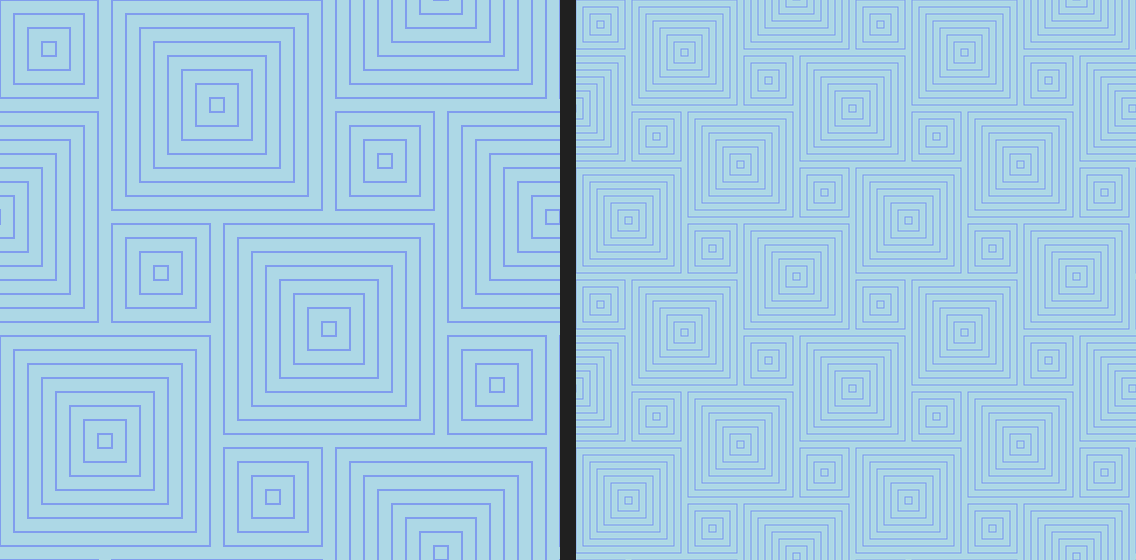
Left, the tile; right, the same tile 2 across and 2 down.
Write a WebGL 2 fragment shader that draws this pattern.

```glsl
#version 300 es
precision highp float;
// Thin concentric squares in a pinwheel tiling of large and small blocks.
// A 5 by 5 cell grid wraps at the edges; each cell finds its block from
// (x + 2y) mod 5: class 0 is a small block, 1 to 4 are quarters of a large one.

uniform vec2 u_resolution;
out vec4 fragColor;

const int CELLS = 5;             // cells across and down
const float RINGS_PER_CELL = 8.0; // line spacings per cell
const float HALF_LINE = 0.0508;  // half line width, in line spacings
const float EDGE_PIXELS = 0.65;  // half width of the soft edge
const vec3 BACKGROUND = vec3(0.678, 0.847, 0.902);
const vec3 LINE_COLOR = vec3(0.436, 0.534, 0.943);

// Position relative to the centre of the block that covers p.
vec2 blockPosition(vec2 p) {
    vec2 cell = floor(p / RINGS_PER_CELL);
    vec2 local = p - cell * RINGS_PER_CELL;
    int kind = (int(cell.x) + 2 * int(cell.y)) % CELLS;
    if (kind == 0) return local - 0.5 * RINGS_PER_CELL;
    int quarter = kind - 1;
    vec2 corner = vec2(quarter % 2, quarter / 2);
    return local + (corner - 1.0) * RINGS_PER_CELL;
}

// Distance to the nearest of the squares with half sides 0.5, 1.5, 2.5, ...
float ringDistance(vec2 q) {
    float squareRadius = max(abs(q.x), abs(q.y));
    return abs(fract(squareRadius) - 0.5);
}

float lineMask(float dist, float halfWidth, float softness) {
    return 1.0 - smoothstep(halfWidth - softness, halfWidth + softness, dist);
}

void main() {
    float spacings = float(CELLS) * RINGS_PER_CELL;
    vec2 uv = gl_FragCoord.xy / u_resolution;
    // Rows count downward; half a spacing centres the gaps on cell borders.
    vec2 p = vec2(uv.x, 1.0 - uv.y) * spacings + 0.5;

    float pixel = spacings / min(u_resolution.x, u_resolution.y);
    float dist = ringDistance(blockPosition(p));
    float ink = lineMask(dist, HALF_LINE, EDGE_PIXELS * pixel);
    fragColor = vec4(mix(BACKGROUND, LINE_COLOR, ink), 1.0);
}
```
